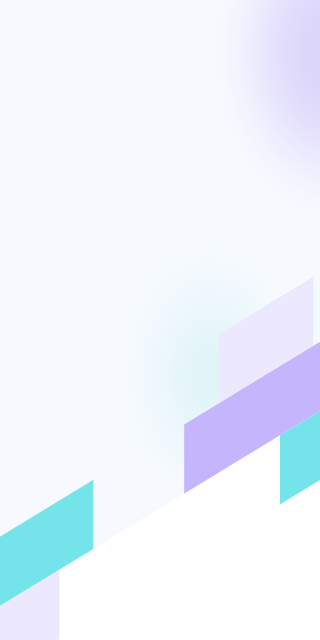
A Shadertoy shader for this background:

```glsl
// Coverage of the band lo..hi with edges one pixel wide
float band(float v, float lo, float hi, float px) {
    return clamp((v - lo) / px + 0.5, 0.0, 1.0) * clamp((hi - v) / px + 0.5, 0.0, 1.0);
}

// Slanted panel: x range and row number, all rows share one height
float panel(vec2 q, float left, float right, float row, float px) {
    float base = 0.107 + 0.216 * row;
    return band(q.x, left, right, px) * band(q.y, base, base + 0.216, px * 1.17);
}

// Soft elliptical glow, 1 inside the inner radius and 0 past the outer one
float glow(vec2 p, vec2 center, vec2 radii, float inner, float outer) {
    return 1.0 - smoothstep(inner, outer, length((p - center) / radii));
}

void mainImage(out vec4 fragColor, in vec2 fragCoord) {
    vec2 p = fragCoord / iResolution.xy * vec2(1.0, 2.0);
    float px = 1.0 / iResolution.x;
    vec2 q = vec2(p.x, p.y - 0.609 * p.x); // sheared so slanted edges are level

    vec3 teal = vec3(0.46, 0.895, 0.918);
    vec3 violet = vec3(0.77, 0.71, 0.992);
    vec3 lavender = vec3(0.926, 0.912, 0.996);

    // Pale sky with two blurred glows
    vec3 color = vec3(0.965, 0.98, 1.0);
    color = mix(color, vec3(0.866, 0.838, 0.984),
                glow(p, vec2(1.06, 1.84), vec2(0.25, 0.335), 0.3, 1.65));
    color = mix(color, vec3(0.882, 0.957, 0.971),
                glow(p, vec2(0.66, 0.83), vec2(0.30, 0.43), 0.0, 1.0));

    // White ground below the diagonal
    color = mix(color, vec3(1.0), band(q.y, -9.0, 0.107, px * 1.17));

    // Panels stepping up the diagonal
    color = mix(color, lavender, panel(q, -1.0, 0.186, -1.0, px));
    color = mix(color, lavender, panel(q, 0.685, 0.979, 1.0, px));
    color = mix(color, teal, panel(q, -1.0, 0.2917, 0.0, px));
    color = mix(color, teal, panel(q, 0.875, 2.0, -1.0, px));
    color = mix(color, violet, panel(q, 0.5755, 2.0, 0.0, px));

    fragColor = vec4(color, 1.0);
}
```
